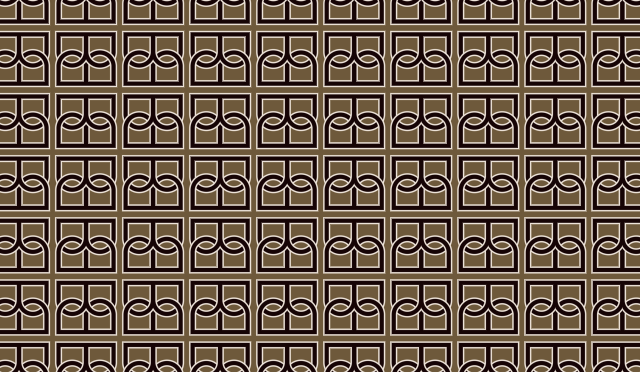
Reproduce this pattern procedurally as a Shadertoy shader.

```glsl
// Grid of framed tiles, each woven from two bands: one hangs from the top bar
// in twin rounded loops, the other mirrors it from below. Both are distance
// fields of a D-shaped loop, outlined in cream and interlaced by paint order.

#define CANVAS_H 672.0                 // canvas height in design units
#define PITCH vec2(121.1, 112.2)       // distance between tile centres
#define TILE_CENTRE vec2(61.8, 5.0)    // one tile centre, from canvas centre
#define LOOP_X 25.0                    // loop axis, from tile centre
#define LOOP_Y 13.0                    // centre height of the rounded end
#define LOOP_R 24.7                    // radius of the band's centreline
#define BAR_Y 44.5                     // height of the bar's centreline
#define BAND_HALF 5.1                  // half width of the band up to its outline
#define LINE_HALF 1.3                  // half width of the cream outline
#define OLIVE vec3(0.43, 0.35, 0.23)
#define CREAM vec3(0.93, 0.89, 0.85)
#define DARK vec3(0.085, 0.015, 0.018)

// Signed distance to the edge of a loop: square at the bar, round at the end.
float loopBand(vec2 p) {
    vec2 q = vec2(p.x - LOOP_X, min(p.y - LOOP_Y, 0.0));
    float shape = max(length(q), p.y - BAR_Y + LOOP_R);
    return abs(shape - LOOP_R) - BAND_HALF;
}

// Lays an outlined band over the colour beneath it.
vec3 paintBand(vec3 base, float d, float blur) {
    base = mix(base, CREAM, 1.0 - smoothstep(-blur, blur, d - LINE_HALF));
    return mix(base, DARK, 1.0 - smoothstep(-blur, blur, d + LINE_HALF));
}

void mainImage(out vec4 fragColor, in vec2 fragCoord) {
    float unit = CANVAS_H / iResolution.y;
    vec2 p = (fragCoord - 0.5 * iResolution.xy) * unit - TILE_CENTRE;
    float blur = 0.7 * unit;

    // Repeat the tile and fold it left to right.
    p = (fract(p / PITCH + 0.5) - 0.5) * PITCH;
    p.x = abs(p.x);

    float upper = loopBand(p);
    float lower = loopBand(vec2(p.x, -p.y));

    // Weave: the lower band passes over at the sides, the upper at the stem.
    bool atSide = p.x > LOOP_X;
    float under = atSide ? upper : lower;
    float over = atSide ? lower : upper;

    vec3 colour = paintBand(OLIVE, under, blur);
    colour = paintBand(colour, over, blur);
    fragColor = vec4(colour, 1.0);
}
```
